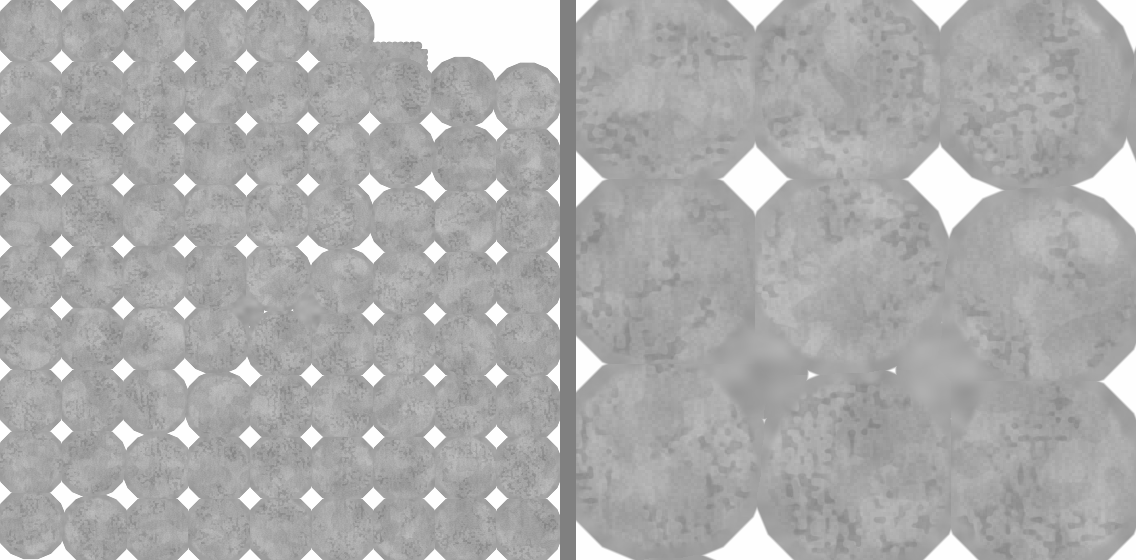
Left, the full canvas; right, a detail of the centre.
A three.js fragment shader for this pattern:

```glsl
// Nine by nine overlapping grey concrete discs on white, leaving diamond gaps.
// Discs past one diagonal are slightly displaced, so gaps along it stretch.
// Each disc is a faceted distance field; layered value noise gives the wear.

#define COUNT 9.0
#define PITCH 0.110
#define RADIUS 0.0636
#define FACETS 16.0
#define SLIP vec2(0.0065, 0.0104)
#define TOP_ROW_COUNT 6.0
#define CAP_RADIUS 0.029
#define BEAD_PITCH 0.0102
#define BEAD_RADIUS 0.0078
#define EDGE 0.0009
#define GREY 0.652
#define PAPER 0.995

varying vec2 vUv;

float hash(vec2 p) {
  return fract(sin(dot(p, vec2(127.1, 311.7))) * 43758.5453);
}

float noise(vec2 p) {
  vec2 i = floor(p);
  vec2 f = fract(p);
  f = f * f * (3.0 - 2.0 * f);
  return mix(mix(hash(i), hash(i + vec2(1.0, 0.0)), f.x),
             mix(hash(i + vec2(0.0, 1.0)), hash(i + 1.0), f.x), f.y);
}

float fbm(vec2 p) {
  float sum = 0.0;
  float gain = 0.5;
  for (int i = 0; i < 4; i++) {
    sum += gain * noise(p);
    p = mat2(1.6, 1.2, -1.2, 1.6) * p + 17.3;
    gain *= 0.5;
  }
  return sum / 0.9375;
}

// Signed distance to a regular polygon, measured to its facets
float facetedDisc(vec2 v) {
  float wedge = 6.28319 / FACETS;
  float angle = mod(atan(v.y, v.x + 1e-6) + 0.5 * wedge, wedge) - 0.5 * wedge;
  return length(v) * cos(angle) - RADIUS;
}

// Patch of small beads with a scalloped outline
float beadPatch(vec2 p) {
  vec2 q = (p - vec2(0.634, 0.082)) / BEAD_PITCH;
  vec2 cell = clamp(floor(q + 0.5), vec2(0.0), vec2(12.0, 8.0));
  if (cell.y < 1.0) cell.x = min(cell.x, 11.0);
  return length(q - cell) * BEAD_PITCH - BEAD_RADIUS;
}

// Mottled concrete: broad stains, crisp flakes, dark pitting, fine fibres
float concrete(vec2 p) {
  vec2 warped = p + 0.012 * vec2(noise(p * 60.0), noise(p * 60.0 + 31.0));
  float stain = fbm(warped * 24.0) - 0.5;
  float flake = smoothstep(0.47, 0.56, fbm(warped * 52.0 + 9.0)) - 0.5;
  float pitted = smoothstep(0.42, 0.62, fbm(p * 38.0 + 41.0));
  float pit = smoothstep(0.45, 0.75, noise(p * 270.0));
  float fibre = noise(p * vec2(330.0, 110.0)) - 0.5;
  float grain = hash(floor(p * 512.0)) - 0.5;
  return GREY + 0.012 + 0.15 * stain + 0.035 * flake
       - 0.07 * pitted * pit + 0.035 * fibre + 0.03 * grain;
}

void main() {
  // Rows are counted downward from the top
  vec2 p = vec2(vUv.x, 1.0 - vUv.y);
  vec2 home = floor(p / PITCH);

  // Nearest disc and its local frame
  float d = 1.0;
  vec2 local = vec2(0.0);
  vec2 owner = vec2(0.0);
  for (int j = -1; j <= 1; j++) {
    for (int i = -1; i <= 1; i++) {
      vec2 cell = home + vec2(float(i), float(j));
      float columns = cell.y < 0.5 ? TOP_ROW_COUNT : COUNT;
      bool present = min(cell.x, cell.y) >= 0.0 && cell.x < columns && cell.y < COUNT;
      vec2 center = (cell + 0.5) * PITCH + SLIP * step(COUNT - 0.5, cell.x + cell.y);
      float discDist = facetedDisc(p - center);
      if (present && discDist < d) {
        d = discDist;
        local = p - center;
        owner = cell;
      }
    }
  }

  // Smooth, radially streaked rim around the worn face
  vec2 direction = local / max(length(local), 0.001);
  float streak = noise(direction * 6.0 + owner * 13.7 + length(local) * 25.0);
  float rimTone = 0.585 + 0.085 * streak;
  float rim = smoothstep(0.052, 0.058, length(local) + 0.004 * (noise(p * 120.0) - 0.5));
  float tone = mix(concrete(p + 0.37 * owner), rimTone, 0.85 * rim);

  // Bead patch filling in at the torn upper corner
  float beads = beadPatch(p);
  if (beads < d && d > -0.002) tone = mix(concrete(p), rimTone, 0.35);
  d = min(d, beads);

  // Two gaps closed by small blurred caps
  for (int k = 0; k < 2; k++) {
    vec2 v = p - PITCH * vec2(4.0 + float(k), 5.0) - 0.4 * SLIP;
    float cap = length(v) - CAP_RADIUS;
    float blur = 0.58 + 0.13 * noise(v * 75.0 + float(k) * 7.0);
    tone = mix(tone, blur, 0.8 * smoothstep(0.0, -0.012, cap));
    d = min(d, cap);
  }

  float ink = 1.0 - smoothstep(-EDGE, EDGE, d);
  gl_FragColor = vec4(vec3(mix(PAPER, tone, ink)), 1.0);
}
```
